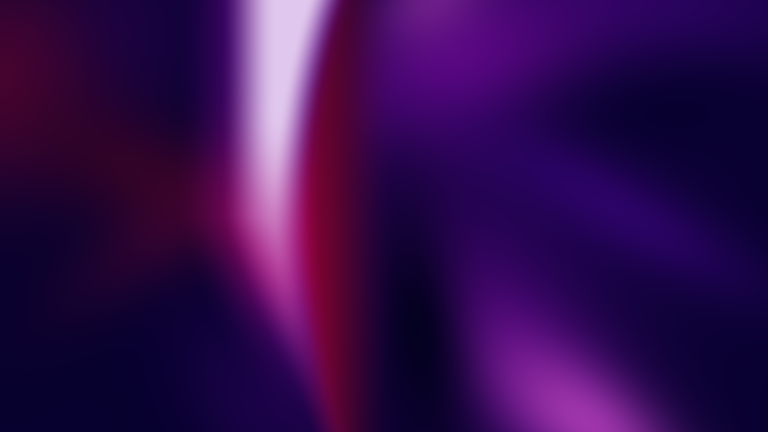
Reproduce this background procedurally as a Shadertoy shader.

```glsl
#define NAVY vec3(0.025, 0.004, 0.180)
#define INK vec3(0.010, 0.002, 0.120)
#define INDIGO vec3(0.150, 0.010, 0.340)
#define VIOLET vec3(0.360, 0.025, 0.520)
#define ORCHID vec3(0.640, 0.220, 0.680)
#define MAROON vec3(0.290, 0.015, 0.190)
#define CRIMSON vec3(0.640, 0.010, 0.210)
#define MAGENTA vec3(0.620, 0.030, 0.450)
#define PINK vec3(0.730, 0.270, 0.630)
#define PALE vec3(0.880, 0.780, 0.930)
#define BEND 0.080
#define WAIST 0.695

// Soft ellipse, its long axis turned by angle
float glow(vec2 p, vec2 center, vec2 radii, float angle) {
    float c = cos(angle), s = sin(angle);
    vec2 q = mat2(c, -s, s, c) * (p - center) / radii;
    return exp(-dot(q, q));
}

// Smoky colour fields on the left
vec3 leftField(vec2 p) {
    vec3 col = NAVY;
    col = mix(col, MAROON, 0.95 * glow(p, vec2(0.00, 0.82), vec2(0.24, 0.27), -0.6));
    col = mix(col, MAROON * 0.75, 0.85 * glow(p, vec2(0.33, 0.60), vec2(0.30, 0.13), -0.5));
    col = mix(col, MAROON, 0.55 * glow(p, vec2(0.42, 0.50), vec2(0.32, 0.10), 0.65));
    col = mix(col, INDIGO, 0.40 * glow(p, vec2(0.32, 0.95), vec2(0.22, 0.18), -1.0));
    col = mix(col, INDIGO, 0.60 * glow(p, vec2(0.60, 0.05), vec2(0.26, 0.14), -1.0));
    return col;
}

// Violet clouds and dark hollows on the right
vec3 rightField(vec2 p) {
    vec3 col = mix(NAVY, INDIGO, 0.75 * glow(p, vec2(1.15, 0.50), vec2(0.42, 0.65), 0.0));
    col = mix(col, INDIGO * 1.15, 0.85 * glow(p, vec2(1.50, 1.00), vec2(0.50, 0.18), -0.1));
    col = mix(col, VIOLET, 0.95 * glow(p, vec2(1.06, 0.85), vec2(0.32, 0.18), 0.35));
    col = mix(col, ORCHID, 0.50 * glow(p, vec2(1.00, 1.01), vec2(0.14, 0.10), 0.6));
    col = mix(col, NAVY, 0.90 * glow(p, vec2(1.54, 0.74), vec2(0.30, 0.13), 0.1));
    col = mix(col, INDIGO * 1.25, 0.85 * glow(p, vec2(1.42, 0.52), vec2(0.36, 0.09), -0.5));
    col = mix(col, VIOLET, 0.85 * glow(p, vec2(1.21, 0.15), vec2(0.38, 0.16), -0.85));
    col = mix(col, ORCHID, 0.95 * glow(p, vec2(1.36, 0.02), vec2(0.24, 0.11), -0.65));
    col = mix(col, INK, 0.97 * glow(p, vec2(0.97, 0.23), vec2(0.34, 0.115), -1.45));
    return col;
}

void mainImage(out vec4 fragColor, in vec2 fragCoord) {
    vec2 p = fragCoord / iResolution.y;
    p.x *= 1.7778 * iResolution.y / iResolution.x;

    // Curved right border and diagonal left border of the beam
    float k = 2.0 * p.y - 1.0;
    float d = p.x - WAIST - BEND * k * k;
    float leftEdge = 0.53 + 0.18 * pow(clamp((0.5 - p.y) / 0.45, 0.0, 1.1), 1.2);

    vec3 col = mix(leftField(p), rightField(p), smoothstep(0.68, 0.86, p.x));

    // Red shade beside the beam
    float band = smoothstep(-0.06, 0.02, d) * (1.0 - smoothstep(0.75, 0.92, p.x));
    float heat = exp(-max(d, 0.0) / 0.065) * glow(p, vec2(p.x, 0.42), vec2(1.0, 0.38), 0.0);
    vec3 red = mix(MAROON * vec3(1.1, 1.0, 0.9), CRIMSON, heat);
    col = mix(col, red, 0.95 * band);

    // Wide coloured halo
    float midHeight = glow(p, vec2(p.x, 0.46), vec2(1.0, 0.20), 0.0);
    float halo = smoothstep(leftEdge - 0.13, leftEdge + 0.09, p.x);
    halo *= 1.0 - smoothstep(-0.03, 0.05, d);
    halo *= 0.25 + 0.7 * smoothstep(0.0, 0.35, p.y);
    col = mix(col, mix(VIOLET, MAGENTA, midHeight), halo);

    // Bright core, paler toward the top
    vec3 light = mix(VIOLET * 0.8, PINK, smoothstep(0.0, 0.40, p.y));
    light = mix(light, PALE, smoothstep(0.30, 0.75, p.y));
    float core = smoothstep(leftEdge - 0.02, leftEdge + 0.11, p.x);
    core *= 1.0 - smoothstep(-0.065, 0.025, d);
    col = mix(col, light, core);

    fragColor = vec4(col, 1.0);
}
```
